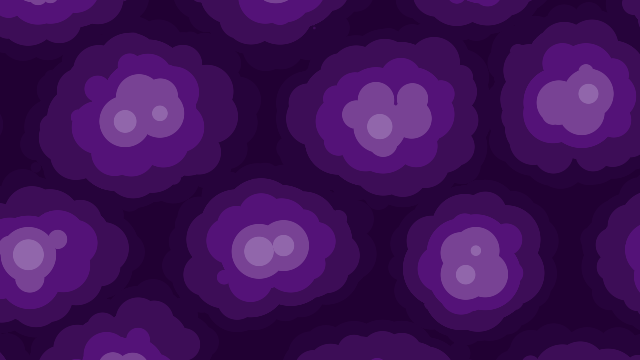
Write a WebGL 2 fragment shader that draws this pattern.

```glsl
#version 300 es
precision highp float;

uniform vec2 u_resolution;
out vec4 fragColor;

const vec2 BLOB_SPACING = vec2(0.62, 0.41);
const float LOBE_SPACING = 0.07;

// Band colours from the pale core to the darkest ground
const vec3 BANDS[6] = vec3[6](
    vec3(0.57, 0.40, 0.67),
    vec3(0.47, 0.26, 0.58),
    vec3(0.33, 0.07, 0.47),
    vec3(0.24, 0.05, 0.34),
    vec3(0.15, 0.01, 0.23),
    vec3(0.13, 0.00, 0.20));
const float LEVELS[5] = float[5](0.061, 0.094, 0.141, 0.198, 0.238);

vec2 hash2(vec2 cell, float seed) {
    vec3 h = fract((cell + seed).xyx * vec3(0.1031, 0.1030, 0.0973));
    h += dot(h, h.yzx + 33.33);
    return fract((h.xx + h.yz) * h.zy);
}

float cornerSlope(vec2 cell, vec2 offset) {
    return dot(hash2(cell, 71.0) * 2.0 - 1.0, offset);
}

float gradientNoise(vec2 p) {
    vec2 i = floor(p), f = p - i;
    vec2 u = f * f * f * (f * (f * 6.0 - 15.0) + 10.0);
    vec2 e = vec2(1.0, 0.0);
    float low = mix(cornerSlope(i, f), cornerSlope(i + e, f - e), u.x);
    float high = mix(cornerSlope(i + e.yx, f - e.yx), cornerSlope(i + 1.0, f - 1.0), u.x);
    return mix(low, high, u.y);
}

// Distance to a blob centre, stretched along a tilted axis
float blobDistance(vec2 offset, vec2 shape) {
    float tilt = mix(-0.2, 1.1, shape.y);
    float stretch = mix(1.0, 1.18, fract(shape.x * 7.0));
    float size = mix(0.86, 1.2, shape.x);
    vec2 axis = vec2(cos(tilt), sin(tilt));
    vec2 local = vec2(dot(offset, axis), dot(offset, vec2(-axis.y, axis.x)));
    return length(local * vec2(1.0 / stretch, stretch)) / size;
}

// Height field of staggered blobs, kept apart by raised borders
float blobField(vec2 p) {
    vec2 q = p / BLOB_SPACING;
    float nearest = 9.0, second = 9.0;
    for (int y = -1; y <= 1; y++) {
        float row = floor(q.y) + float(y);
        float stagger = 0.5 * mod(row, 2.0);
        for (int x = -1; x <= 1; x++) {
            vec2 cell = vec2(floor(q.x - stagger) + float(x), row);
            vec2 jitter = (hash2(cell, 17.0) - 0.5) * 0.25;
            vec2 centre = (cell + vec2(stagger, 0.0) + 0.5 + jitter) * BLOB_SPACING;
            float d = blobDistance(p - centre, hash2(cell, 43.0));
            second = min(second, max(nearest, d));
            nearest = min(nearest, d);
        }
    }
    float rounded = sqrt(nearest * nearest + 0.0016);
    float wobble = 0.3 * nearest * gradientNoise(p * 5.0);
    float border = 0.26 - 0.6 * (second - nearest);
    return max(rounded + wobble, border);
}

// Spread the field from scattered points so each contour gains round lobes
float lobedField(vec2 p, float roundness) {
    vec2 home = floor(p / LOBE_SPACING);
    float field = 9.0;
    for (int y = -2; y <= 2; y++) {
        for (int x = -2; x <= 2; x++) {
            vec2 cell = home + vec2(x, y);
            vec2 seed = (cell + 0.15 + 0.7 * hash2(cell, 109.0)) * LOBE_SPACING;
            vec2 offset = p - seed;
            field = min(field, blobField(seed) + roundness * dot(offset, offset));
        }
    }
    return field;
}

vec3 bandColour(float field, float edge) {
    vec3 colour = BANDS[0];
    for (int i = 0; i < 5; i++) {
        float outside = smoothstep(LEVELS[i] - edge, LEVELS[i] + edge, field);
        colour = mix(colour, BANDS[i + 1], outside);
    }
    return colour;
}

void main() {
    vec2 p = gl_FragCoord.xy / u_resolution.y - vec2(0.4, 0.07);
    float field = lobedField(p, 8.0);
    float edge = clamp(0.4 * fwidth(field), 0.00001, 0.6 / u_resolution.y);
    fragColor = vec4(bandColour(field, edge), 1.0);
}
```
